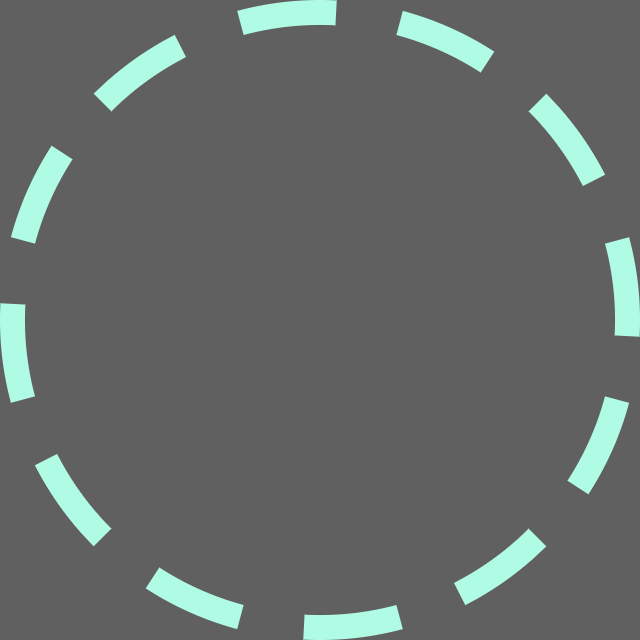
This background is drawn by a WebGL 2 fragment shader. Its source:

```glsl
#version 300 es
precision highp float;
// Draws a ring of evenly spaced mint dashes on a flat grey ground.
// The angle is folded into one repeating sector, and each dash is the
// overlap of a circular band and an angular span, with smoothed edges.

uniform vec2 u_resolution;
out vec4 fragColor;

const float TAU = 6.2831853;
const vec3 GROUND = vec3(0.378);
const vec3 MINT = vec3(0.69, 0.985, 0.893);

// Signed distance to a circular band between two radii
float bandDistance(float radius, float inner, float outer) {
    return max(inner - radius, radius - outer);
}

// Signed arc distance to repeated angular spans, clockwise from the top;
// centre and span are fractions of one sector
float spanDistance(vec2 p, float count, float centre, float span) {
    float sector = atan(p.x, p.y) / TAU * count;
    float offset = fract(sector - centre + 0.5) - 0.5;
    return (abs(offset) - 0.5 * span) * TAU / count * length(p);
}

// Coverage of a shape, softened over one pixel
float coverage(float dist, float pixel) {
    return clamp(0.5 - dist / pixel, 0.0, 1.0);
}

void main() {
    float side = min(u_resolution.x, u_resolution.y);
    vec2 p = (gl_FragCoord.xy - 0.5 * u_resolution) / side;

    // Dashed ring touching the canvas edges
    float band = bandDistance(length(p), 0.461, 0.5);
    float dashes = spanDistance(p, 12.0, -0.2, 0.6);
    float mask = coverage(max(band, dashes), 1.0 / side);

    fragColor = vec4(mix(GROUND, MINT, mask), 1.0);
}
```
